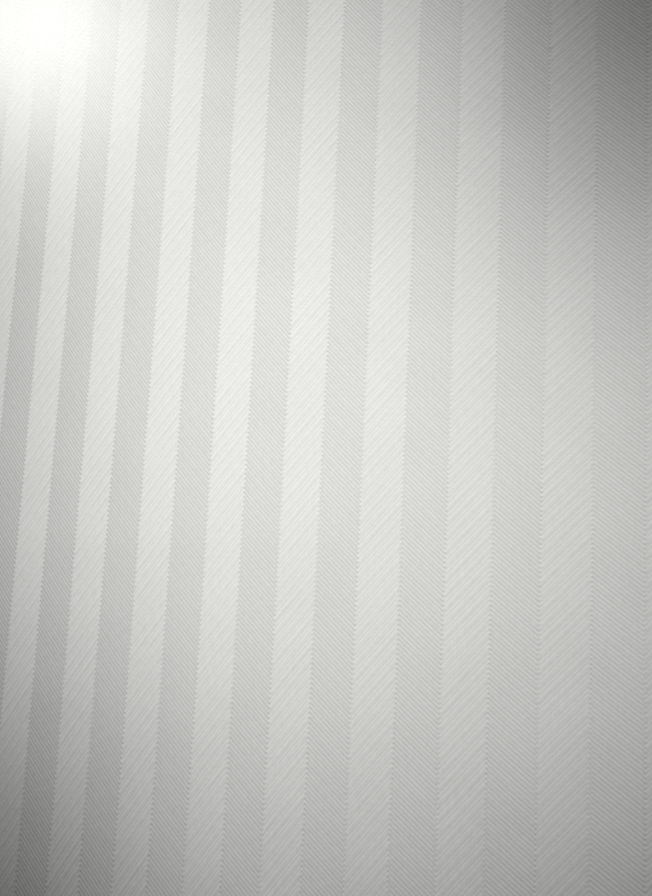
Write a WebGL 2 fragment shader that draws this texture.

```glsl
#version 300 es
precision highp float;
// Pale herringbone twill cloth: leaning satin stripes under a corner glare.
uniform vec2 u_resolution;
out vec4 fragColor;

const float TAU = 6.2831853;

float hash(vec2 p) {
  return fract(sin(dot(p, vec2(127.1, 311.7))) * 43758.5453);
}

float noise(vec2 p) {
  vec2 i = floor(p), f = fract(p);
  f = f * f * (3.0 - 2.0 * f);
  return mix(mix(hash(i), hash(i + vec2(1, 0)), f.x),
             mix(hash(i + vec2(0, 1)), hash(i + vec2(1, 1)), f.x), f.y);
}

// Sine thread that fades out when it gets too fine for the canvas.
float thread(float phase) {
  float pace = length(vec2(dFdx(phase), dFdy(phase)));
  return sin(TAU * phase) * (1.0 - smoothstep(0.55, 1.0, pace));
}

// Thin raised rib with a shadow below it, its strength varying per rib.
float rib(float phase, float stripe) {
  float f = fract(phase) - 0.5;
  float strength = 0.7 + 0.6 * hash(vec2(floor(phase), stripe));
  return strength * (0.8 * exp(-110.0 * (f - 0.1) * (f - 0.1))
                         - exp(-110.0 * (f + 0.09) * (f + 0.09)));
}

// Broad light: soft vignette, darker lower left and upper right corners.
float ambient(vec2 uv) {
  vec2 q = uv - vec2(0.42, 0.63);
  float side = q.x < 0.0 ? 0.85 : 0.36;
  float rise = q.y < 0.0 ? 0.6 : 0.75;
  float corners = 0.24 * exp(-10.0 * dot(uv - 1.0, uv - 1.0))
                + 0.10 * exp(-14.0 * dot(uv, uv));
  return 0.905 - side * q.x * q.x - rise * q.y * q.y - corners;
}

void main() {
  vec2 uv = gl_FragCoord.xy / u_resolution;
  vec2 p = gl_FragCoord.xy / u_resolution.y;

  // Stripe coordinate: one unit per light and dark pair, wider to the right.
  float d = p.x - (0.5964 + 0.0182 * p.y);
  float n = d / (0.1172 - 0.0143 * p.y + 0.048 * d);
  float v = p.y + 0.15 * p.y * p.y;

  // Signed distance into the light stripe, with a finely stitched edge.
  float edge = 0.25 - abs(fract(n + 0.25) - 0.5);
  float stitch = thread(170.0 * v);
  float w = 0.7 * fwidth(n) + 0.012;
  float light = smoothstep(-w, w, edge + 0.004 * stitch);
  float stripe = floor(n + 0.25);

  // Opposed diagonals: ribbed rising, dense threads falling.
  float rising = 56.0 * (v - 0.122 * n);
  float falling = 56.0 * (v + 0.102 * n);
  float wear = 0.6 + 0.8 * noise(p * 110.0);
  float riseWeave = 0.016 * thread(3.0 * rising) + 0.025 * wear * rib(rising, stripe);
  float fallWeave = 0.026 * thread(3.0 * falling) + 0.009 * wear * rib(falling, stripe);
  float weave = mix(fallWeave, riseWeave, light);

  // Dotted seam where the diagonals meet.
  float seam = exp(-edge * edge / (w * w)) * (0.026 * stitch - 0.008);

  // Glare at the upper left evens out the stripes.
  vec2 g = p - vec2(0.0, 1.0);
  float glare = exp(-34.0 * dot(g, g));
  float contrast = (0.008 + 0.058 * (1.0 - uv.x)) * smoothstep(-0.35, 0.5, uv.y);
  contrast *= 1.0 - 1.2 * glare;

  // Fine grain and faint cloudy unevenness.
  float grain = 0.024 * (noise(p * 480.0) - 0.5) + 0.01 * (noise(p * 24.0) - 0.5);

  float tone = ambient(uv) + 0.33 * glare + contrast * (light - 0.5);
  tone += (weave + seam) * (1.0 - 0.5 * glare) + grain;
  fragColor = vec4(clamp(tone * vec3(1.0, 1.0, 0.988), 0.0, 1.0), 1.0);
}
```
